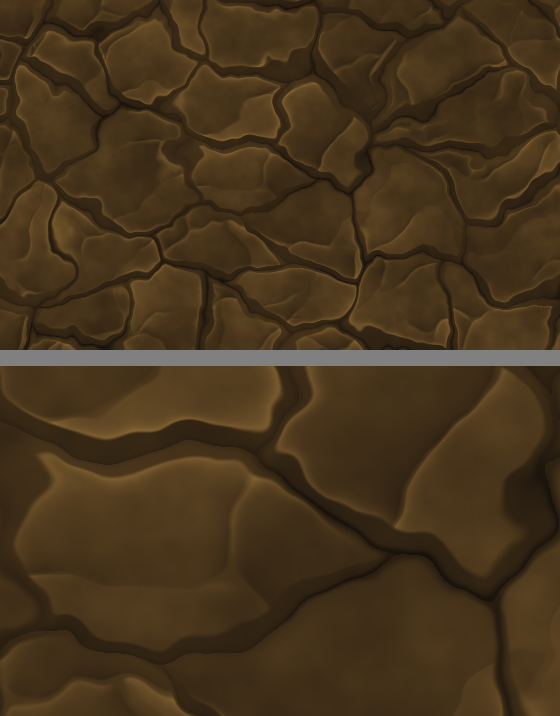
Top, the full canvas; bottom, a detail of the centre.
This texture is drawn by a Shadertoy shader. Its source:

```glsl
// Painted brown rock wall: cracked, bevelled stones with chipped facets and lit rims.

struct Cell {
    vec2 id;        // lattice id of the cell
    vec2 local;     // position relative to the cell seed
    vec2 outward;   // blended direction towards the nearest borders
    float border;   // rounded distance to the border
};

vec2 hash2(vec2 p) {
    vec3 q = fract(p.xyx * vec3(0.1031, 0.1030, 0.0973));
    q += dot(q, q.yzx + 33.33);
    return fract((q.xx + q.yz) * q.zy);
}

vec2 noise2(vec2 p) {
    vec2 i = floor(p), f = fract(p);
    f = f * f * (3.0 - 2.0 * f);
    return mix(mix(hash2(i), hash2(i + vec2(1, 0)), f.x),
               mix(hash2(i + vec2(0, 1)), hash2(i + vec2(1, 1)), f.x), f.y);
}

float fbm(vec2 p) {
    float sum = 0.0, amplitude = 0.53;
    for (int i = 0; i < 4; i++) {
        sum += amplitude * noise2(p).x;
        p = mat2(1.6, 1.2, -1.2, 1.6) * p + 7.3;
        amplitude *= 0.5;
    }
    return sum;
}

// Bends straight cell walls into irregular, hand-drawn contours.
vec2 warp(vec2 p, float amount) {
    return p + amount * (noise2(p * 5.0) - 0.5)
             + amount * 0.40 * (noise2(p * 14.0 + 4.0) - 0.5)
             + amount * 0.10 * (noise2(p * 38.0 + 9.0) - 0.5);
}

vec2 seed(vec2 id, float jitter) {
    return id + 0.5 + jitter * (hash2(id) - 0.5);
}

// Voronoi cell; a higher roundness value gives sharper corners.
Cell voronoi(vec2 p, float jitter, float roundness) {
    Cell cell;
    vec2 base = floor(p);
    float nearest = 1e3;
    for (int y = -1; y <= 1; y++)
    for (int x = -1; x <= 1; x++) {
        vec2 id = base + vec2(x, y);
        vec2 local = p - seed(id, jitter);
        if (dot(local, local) < nearest) {
            nearest = dot(local, local);
            cell.id = id;
            cell.local = local;
        }
    }
    float total = 1e-20;
    vec2 direction = vec2(0.0, 1e-20);
    for (int y = -2; y <= 2; y++)
    for (int x = -2; x <= 2; x++) {
        if (x == 0 && y == 0) continue;
        vec2 toSeed = seed(cell.id + vec2(x, y), jitter) - p;
        vec2 across = normalize(toSeed + cell.local);
        float distance = dot(0.5 * (toSeed - cell.local), across);
        float weight = exp(-roundness * distance);
        total += weight;
        direction += weight * across;
    }
    cell.outward = direction / total;
    cell.border = max(-log(total) / roundness, 0.0);
    return cell;
}

// Tone of the chipped planes on a stone, with lit and shaded ridges.
float facetTone(vec2 p, vec2 shift, float gate) {
    vec2 along = vec2(0.82, 0.57);
    vec2 q = vec2(dot(p, along) * 3.6, dot(p, vec2(-along.y, along.x)) * 6.0);
    Cell facet = voronoi(q + shift, 0.95, 45.0);
    float lit = smoothstep(-0.2, 0.6, facet.outward.y);
    float plane = 0.16 * (hash2(facet.id + 17.0).x - 0.5) + 0.08 * facet.local.y;
    float ridge = 0.34 * lit * exp(-facet.border / 0.038)
                - 0.16 * (1.0 - lit) * exp(-facet.border / 0.09);
    return (plane + ridge * gate) * smoothstep(0.0, 0.025, facet.border);
}

vec3 rockColor(float tone) {
    vec3 crack = vec3(0.095, 0.070, 0.045);
    vec3 earth = vec3(0.280, 0.203, 0.102);
    vec3 ochre = vec3(0.520, 0.390, 0.200);
    return tone < 0.5 ? mix(crack, earth, max(tone, 0.0) * 2.0)
                      : mix(earth, ochre, min(tone, 1.0) * 2.0 - 1.0);
}

void mainImage(out vec4 fragColor, in vec2 fragCoord) {
    vec2 p = fragCoord / iResolution.y;
    vec2 bent = warp(p + 3.0, 0.14);
    Cell stone = voronoi(bent * mat2(3.5, -0.9, 0.9, 4.1), 0.98, 45.0);
    vec2 wear = noise2(p * 7.0 + 20.0);

    // Top face: broad shading, facets and painterly blotches
    float gate = smoothstep(0.35, 0.65, noise2(p * 9.0 + 50.0).y);
    float face = 0.515 + 0.06 * stone.local.y
               + 0.08 * (hash2(stone.id + 5.0).y - 0.5)
               + facetTone(bent, hash2(stone.id) * 20.0, gate);
    float mottle = 0.34 * (fbm(p * vec2(7.0, 9.0)) - 0.5)
                 + 0.14 * (fbm(p * 30.0) - 0.5);

    // Sloping sides: wider and darker where they face down
    float bevel = 0.022 + 0.11 * wear.x * wear.x + 0.06 * max(-stone.outward.y, 0.0);
    float side = 0.385 + 0.10 * dot(stone.outward, vec2(-0.3, 0.95));
    float top = smoothstep(bevel - 0.016, bevel + 0.008, stone.border);
    float tone = mix(side, face, top) + mottle * mix(0.6, 1.0, top);

    // Worn bright rim, crisp outside and fading inwards
    float rim = top * exp(-max(stone.border - bevel, 0.0) / 0.030);
    tone += 0.36 * rim * smoothstep(0.3, 0.75, wear.y);

    // Thin crack of varying depth with soft shade around it
    float depth = smoothstep(0.15, 0.7, noise2(p * 6.0 + 80.0).x);
    float crack = exp(-pow(stone.border / 0.017, 2.0));
    float shade = exp(-stone.border / 0.06);
    tone -= mix(0.03, 0.09, depth) * shade + mix(0.05, 0.20, depth) * crack;

    fragColor = vec4(rockColor(tone), 1.0);
}
```
